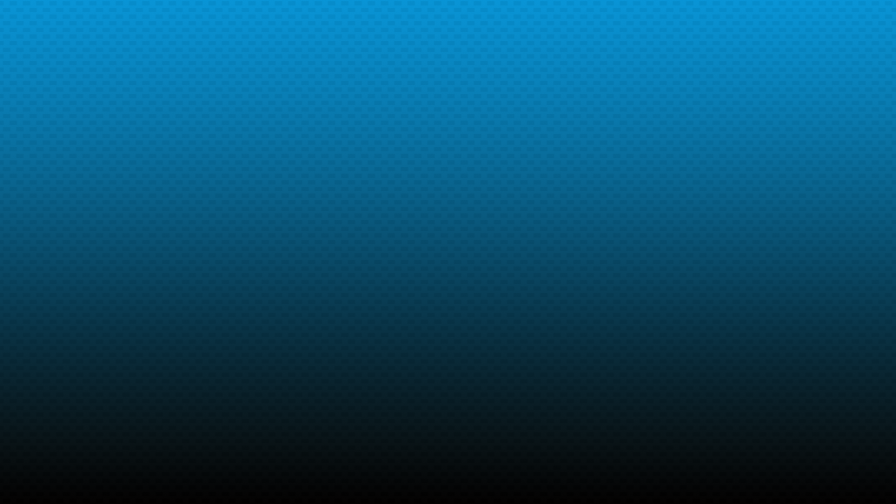
Write a WebGL 2 fragment shader that draws this background.

```glsl
#version 300 es
precision highp float;
// Blue to black vertical gradient under a fine woven grid of staggered cells.

#define CELLS 38.0         // weave cells per canvas height
#define WEAVE 0.037        // strength of the weave, relative to the colour
#define WEAVE_BASE 0.008   // strength of the weave that stays in the dark
#define EASE 0.036         // flattening of the gradient at both ends
#define GRAIN 0.003        // dither that hides banding
#define TOP_COLOR vec3(0.030, 0.572, 0.825)
#define BOTTOM_COLOR vec3(0.014, 0.006, 0.003)
#define LIFT vec3(0.020, 0.012, 0.002)

uniform vec2 u_resolution;
out vec4 outColor;

const float TAU = 6.2831853;

// Sine-free hash in 0..1
float hash(vec2 p) {
    vec3 q = fract(vec3(p.xyx) * 0.1031);
    q += dot(q, q.yzx + 33.33);
    return fract((q.x + q.y) * q.z);
}

// Staggered rows of soft, wide dashes: 1 inside a dash, 0 between them
float weave(vec2 p) {
    vec2 grid = p * vec2(CELLS, 2.0 * CELLS);
    float row = floor(grid.y);
    grid.x += 0.5 * mod(row, 2.0);
    vec2 local = fract(grid) - 0.5;
    float aa = max(2.0 * CELLS / u_resolution.y, 0.12);
    vec2 edge = abs(local) - vec2(0.28, 0.32);
    vec2 cover = 1.0 - smoothstep(-0.5 * aa, 0.5 * aa, edge);
    return cover.x * cover.y;
}

void main() {
    vec2 p = gl_FragCoord.xy / u_resolution.y;

    // Vertical gradient, gently eased
    float height = p.y - EASE * sin(TAU * p.y);
    vec3 color = mix(BOTTOM_COLOR, TOP_COLOR, height);
    color += LIFT * smoothstep(0.0, 0.15, p.y) * (1.0 - height);

    // Weave, centred so that the mean brightness is kept
    color -= (WEAVE * color + WEAVE_BASE) * (weave(p) - 0.36);

    color += GRAIN * (hash(gl_FragCoord.xy) - 0.5);
    outColor = vec4(clamp(color, 0.0, 1.0), 1.0);
}
```
